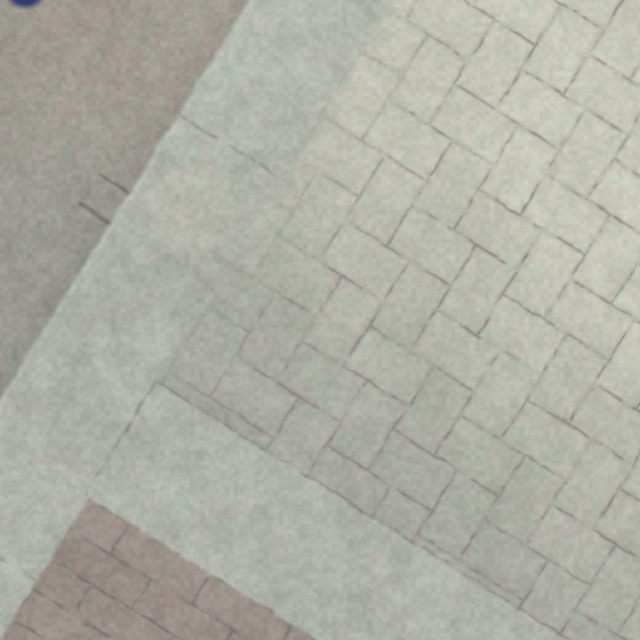
Write a Shadertoy shader that draws this texture.

```glsl
const vec2 AXIS = vec2(0.848, -0.530);         // direction of the paving courses
const float STONE_LENGTH = 0.119;
const float STONE_WIDTH = 0.076;
const vec2 BOND_ORIGIN = vec2(0.142, 1.037);
const float JOINT_WIDTH = 0.0016;
const float JOINT_SOFTNESS = 0.0032;
const float WOBBLE = 0.0075;
const float ROAD_EDGE = -0.200;
const float PAVING_LEFT = -0.006;
const float PAVING_BOTTOM = 0.472;
const float BRICK_TOP = 0.262;
const vec2 BRICK_SIZE = vec2(0.150, 0.056);
const vec3 STONE_SHADE = vec3(0.632, 0.643, 0.608);
const vec3 STONE_SUN = vec3(0.780, 0.782, 0.726);
const vec3 KERB = vec3(0.676, 0.694, 0.654);
const vec3 ROAD_WARM = vec3(0.625, 0.603, 0.567);
const vec3 ROAD_COOL = vec3(0.600, 0.597, 0.568);
const vec3 BRICK = vec3(0.598, 0.560, 0.533);
const vec3 JOINT = vec3(0.500, 0.478, 0.455);
const vec3 BLUE_SPOT = vec3(0.200, 0.240, 0.430);

float hash(vec2 p) {
    vec3 q = fract(vec3(p.xyx) * 0.1031);
    q += dot(q, q.yzx + 33.33);
    return fract((q.x + q.y) * q.z);
}

float noise(vec2 p) {
    vec2 i = floor(p), f = fract(p);
    f = f * f * (3.0 - 2.0 * f);
    return mix(mix(hash(i), hash(i + vec2(1, 0)), f.x),
               mix(hash(i + vec2(0, 1)), hash(i + vec2(1, 1)), f.x), f.y);
}

float fbm(vec2 p) {
    float sum = 0.0, amp = 0.5;
    for (int i = 0; i < 4; i++) {
        sum += amp * noise(p);
        p = mat2(1.6, 1.2, -1.2, 1.6) * p + 7.3;
        amp *= 0.5;
    }
    return sum;
}

// Coverage of a soft line at distance d
float line(float d, float halfWidth) {
    float soft = JOINT_SOFTNESS + 0.7 / iResolution.y;
    return 1.0 - smoothstep(halfWidth - soft, halfWidth + soft, abs(d));
}

float softStep(float d) {
    float soft = 0.004 + 0.7 / iResolution.y;
    return smoothstep(-soft, soft, d);
}

float insideBox(vec2 p, vec2 halfSize) {
    vec2 d = halfSize - abs(p);
    return min(d.x, d.y);
}

// Herringbone bond: x = distance to the joint, y = random value of the stone
vec2 herringbone(vec2 q) {
    float L = STONE_LENGTH, W = STONE_WIDTH;
    vec2 cell = floor(vec2((q.x + q.y) / (2.0 * W), (q.x - q.y) / (2.0 * L)));
    vec2 best = vec2(-1.0, 0.0);
    for (int i = -1; i <= 1; i++)
    for (int j = -1; j <= 1; j++) {
        vec2 id = cell + vec2(i, j);
        vec2 r = q - id.x * vec2(W) - id.y * vec2(L, -L);
        float along = insideBox(r - 0.5 * vec2(L, W), 0.5 * vec2(L, W));
        float across = insideBox(r - vec2(L - 0.5 * W, -0.5 * L), 0.5 * vec2(W, L));
        if (along > best.x) best = vec2(along, hash(id + 31.0));
        if (across > best.x) best = vec2(across, hash(id + 87.0));
    }
    return best;
}

void mainImage(out vec4 fragColor, in vec2 fragCoord) {
    vec2 p = fragCoord / iResolution.y;
    vec2 s = vec2(dot(p, AXIS), dot(p, vec2(-AXIS.y, AXIS.x)));
    s += WOBBLE * (vec2(fbm(p * 40.0), fbm(p * 40.0 + 50.0)) - 0.47);
    float wear = smoothstep(0.22, 0.68, fbm(p * 55.0 + 11.0));

    // Paving stones, brighter towards the upper right
    vec2 stone = herringbone(s - BOND_ORIGIN);
    float sun = smoothstep(0.42, 1.25, dot(p, vec2(0.70, 0.75)));
    vec3 paving = mix(STONE_SHADE, STONE_SUN, sun) + 0.020 * (stone.y - 0.5);
    float fade = smoothstep(-0.02, 0.22, s.x);
    float gap = line(stone.x, JOINT_WIDTH) * mix(0.15, 1.0, wear) * mix(0.45, 0.90, fade);
    gap = max(gap, 0.16 * (1.0 - smoothstep(0.0, 0.008, stone.x)));
    paving = mix(paving, JOINT, gap);

    // Kerb slabs with their cross joints
    vec3 kerb = KERB + 0.022 * smoothstep(0.5, 1.0, p.y);
    float slabJoint = max(line(s.y - 0.844, 0.002), line(s.y - 0.110, 0.002)) * softStep(-s.x);
    float mitre = line(s.x + 0.007, 0.002) * softStep(PAVING_BOTTOM - s.y);
    mitre *= softStep(s.y - BRICK_TOP);
    kerb = mix(kerb, JOINT, max(slabJoint, mitre) * wear * 0.7);
    kerb += 0.070 * (fbm(p * 32.0 + 21.0) - 0.47);
    float disc = 1.0 - smoothstep(0.060, 0.078, length(p - vec2(0.306, 0.675)));
    kerb += disc * vec3(0.010, 0.000, -0.006);

    float onPaving = smoothstep(-0.025, 0.025, s.x - PAVING_LEFT) * softStep(s.y - PAVING_BOTTOM);
    vec3 color = mix(kerb, paving, onPaving);
    float border = line(s.y - PAVING_BOTTOM, JOINT_WIDTH) * softStep(s.x - PAVING_LEFT);
    color = mix(color, JOINT, border * mix(0.20, 0.85, wear));

    // Brick corner in running bond
    vec2 b = (s - vec2(0.0, BRICK_TOP)) / BRICK_SIZE;
    b.x += 0.5 * mod(floor(b.y), 2.0);
    vec2 edge = (0.5 - abs(fract(b) - 0.5)) * BRICK_SIZE;
    vec3 brick = BRICK + 0.02 * (hash(floor(b) + 40.0) - 0.5);
    brick = mix(brick, JOINT * 0.9, line(min(edge.x, edge.y), JOINT_WIDTH) * wear);
    color = mix(color, brick, softStep(s.x) * softStep(BRICK_TOP - s.y));

    // Road, two short cracks and the pale kerb rim
    vec3 road = mix(ROAD_COOL, ROAD_WARM, smoothstep(0.60, 0.90, p.y));
    float crack = max(line(s.y - 0.699, 0.002), line(s.y - 0.643, 0.003));
    road = mix(road, JOINT * 0.85, crack * softStep(s.x + 0.256) * 0.8);
    road -= 0.025 * smoothstep(-0.045, 0.0, s.x - ROAD_EDGE);
    color = mix(color, road, softStep(ROAD_EDGE - s.x));
    color += 0.040 * line(s.x - ROAD_EDGE - 0.006, 0.003) * wear;

    // Stains, fine grain and the blue spot
    color += 0.060 * (fbm(p * 9.0) - 0.47) + 0.060 * (fbm(p * 45.0 + 5.0) - 0.47);
    color += 0.105 * (fbm(p * 130.0) - 0.47);
    color += 0.035 * (noise(p * 60.0 + 9.0) - 0.5) * vec3(0.6, -0.3, 0.2);
    float spot = length((p - vec2(0.040, 1.005)) * vec2(1.0, 1.5));
    color = mix(color, BLUE_SPOT, 1.0 - smoothstep(0.014, 0.034, spot));
    fragColor = vec4(clamp(color, 0.0, 1.0), 1.0);
}
```
